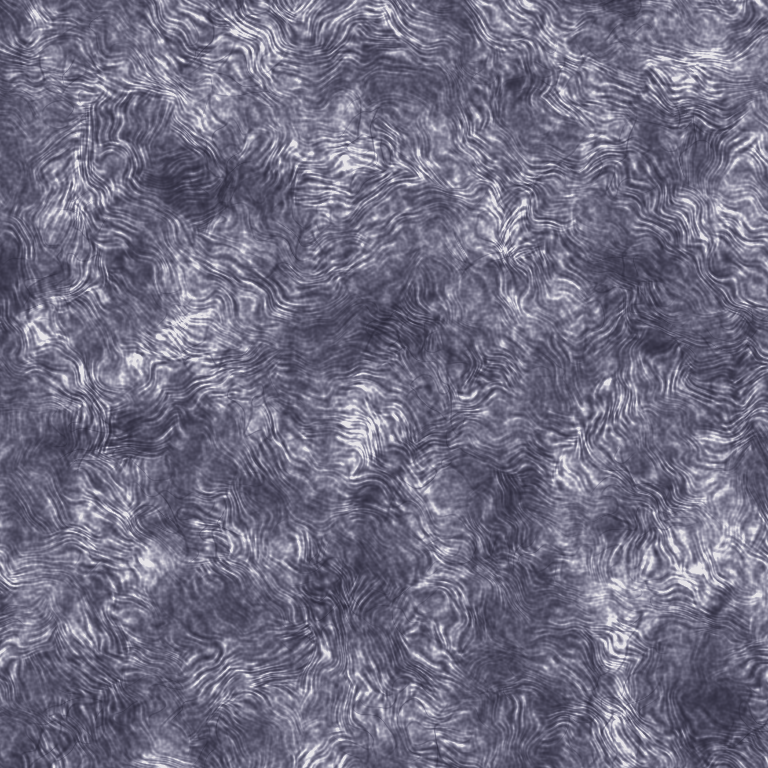
Write a WebGL 1 fragment shader that draws this texture.

```glsl
precision highp float;
// Mottled slate-violet surface of scratched, brushed plaster. Cloudy gradient
// noise sets the tone; scattered daubs, each with its own direction and bend,
// add fine striae; thin warped ridges add dark creases.

uniform vec2 u_resolution;

float hash(vec2 p) {
  vec3 q = fract(vec3(p.xyx) * 0.1031);
  q += dot(q, q.yzx + 33.33);
  return fract((q.x + q.y) * q.z);
}

float cornerSlope(vec2 cell, vec2 offset) {
  float angle = 6.28318 * hash(cell);
  return dot(vec2(cos(angle), sin(angle)), offset);
}

// Gradient noise scaled to a standard deviation of about one.
float noise(vec2 p) {
  vec2 i = floor(p), f = p - i;
  vec2 s = f * f * f * (f * (f * 6.0 - 15.0) + 10.0);
  vec2 e = vec2(1.0, 0.0);
  float low = mix(cornerSlope(i, f), cornerSlope(i + e, f - e), s.x);
  float high = mix(cornerSlope(i + e.yx, f - e.yx), cornerSlope(i + 1.0, f - 1.0), s.x);
  return 4.2 * mix(low, high, s.y);
}

float clouds(vec2 p) {
  float sum = 0.0, amplitude = 0.72;
  for (int octave = 0; octave < 5; octave++) {
    sum += amplitude * noise(p);
    p = mat2(1.6, 1.2, -1.2, 1.6) * p + 17.3;
    amplitude *= 0.7;
  }
  return sum;
}

// Overlapping brush daubs: x is the striae, y the flat tone of the daub.
vec2 daubs(vec2 p) {
  vec2 home = floor(p);
  vec2 sum = vec2(0.0);
  float power = 1e-6;
  for (int y = -1; y <= 1; y++) {
    for (int x = -1; x <= 1; x++) {
      vec2 cell = home + vec2(float(x), float(y)) + 40.0;
      vec2 jitter = vec2(hash(cell + 3.7), hash(cell + 91.2));
      vec2 local = p + 40.0 - cell - jitter;
      float weight = exp(-9.0 * dot(local, local));

      // Most strokes fall to the right; a few turn far from that.
      float turn = 2.0 * hash(cell + 57.1) - 1.0;
      float angle = -0.65 + 0.5 * turn + 0.9 * turn * turn * turn;
      float c = cos(angle), s = sin(angle);
      vec2 stroke = vec2(c * local.x + s * local.y, c * local.y - s * local.x);
      stroke.y += 1.3 * (jitter.x - 0.5) * stroke.x * stroke.x;

      float striae = noise(stroke * vec2(3.6, 17.0) + 200.0 * jitter + 50.0);
      float tone = 3.4 * (hash(cell + 13.9) - 0.5);
      sum += weight * vec2(striae, tone);
      power += weight * weight;
    }
  }
  return sum / sqrt(power);
}

float crease(vec2 p, float width) {
  return 1.0 - smoothstep(0.0, width, abs(noise(p)));
}

void main() {
  vec2 p = gl_FragCoord.xy / u_resolution.y + 1.0;

  // Ragged displacement shared by every layer.
  vec2 ripple = vec2(noise(p * 27.0), noise(p * 27.0 + 71.0));
  vec2 sway = vec2(noise(p * 9.0 + 23.0), noise(p * 9.0 + 47.0));
  vec2 warped = p + 0.004 * ripple + 0.007 * sway;

  float cloud = clouds(warped * vec2(7.5, 6.0));
  vec2 daub = daubs(warped * 13.0);
  float scratched = smoothstep(-1.3, 1.0, noise(p * 11.0 + 31.0) + 0.4 * cloud);
  float grain = 0.7 * noise(p * 210.0) + 0.7 * noise(p * 105.0 + 9.0);

  // Creases gather in patches.
  float creased = smoothstep(-0.4, 1.2, noise(p * 8.0 + 63.0));
  float lines = crease(warped * vec2(17.0, 13.0) + 5.0, 0.22)
              + 0.7 * crease(warped * vec2(30.0, 39.0) + 29.0, 0.3);

  float relief = 0.08 + 0.64 * cloud + 0.24 * daub.y + 0.3 * grain
               + mix(0.32, 0.78, scratched) * daub.x - 0.95 * creased * lines;

  // Skewed tone curve: broad darks and sparse pale highlights.
  float value = clamp(0.13 + 0.28 * exp(0.47 * relief), 0.17, 0.9);
  float violet = 0.08 - 0.3 * (value - 0.42) * (value - 0.42);
  gl_FragColor = vec4(value, value - 0.007, value + violet, 1.0);
}
```
